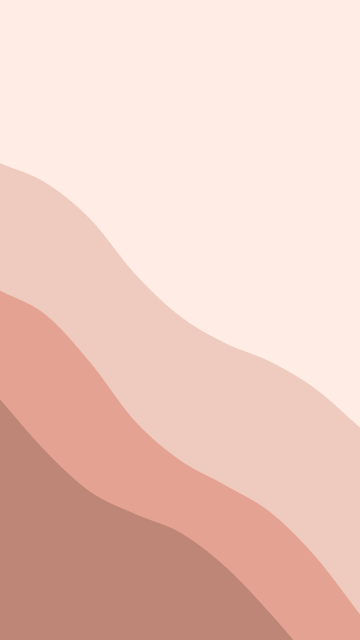
A WebGL 2 fragment shader for this background:

```glsl
#version 300 es
precision highp float;
// Flat layered hills: three wavy bands descend to the right below a pale sky.
// Each ridge is a Catmull-Rom spline through evenly spaced heights, and the
// bands are painted from back to front with antialiased edges.

uniform vec2 u_resolution;
out vec4 fragColor;

const int KNOTS = 9;

const vec3 SKY   = vec3(1.0, 0.925, 0.894);
const vec3 BLUSH = vec3(0.937, 0.792, 0.750);
const vec3 CORAL = vec3(0.896, 0.640, 0.571);
const vec3 CLAY  = vec3(0.745, 0.527, 0.465);

// Ridge heights from the left edge to the right, as fractions of the canvas
const float BACK_RIDGE[KNOTS] = float[KNOTS](
    0.745, 0.715, 0.658, 0.572, 0.506, 0.464, 0.435, 0.393, 0.332);
const float MIDDLE_RIDGE[KNOTS] = float[KNOTS](
    0.546, 0.509, 0.434, 0.342, 0.281, 0.242, 0.200, 0.131, 0.040);
const float FRONT_RIDGE[KNOTS] = float[KNOTS](
    0.376, 0.296, 0.232, 0.197, 0.168, 0.115, 0.042, -0.040, -0.122);

// Spline height at x in 0..1; the end knots are extended linearly
float ridgeHeight(float x, float knots[KNOTS]) {
    float position = clamp(x, 0.0, 1.0) * float(KNOTS - 1);
    int i = min(int(position), KNOTS - 2);
    float t = position - float(i);
    float a = knots[i];
    float b = knots[i + 1];
    float before = i > 0 ? knots[i - 1] : 2.0 * a - b;
    float after = i < KNOTS - 2 ? knots[i + 2] : 2.0 * b - a;
    float slopeA = 0.5 * (b - before);
    float slopeB = 0.5 * (after - a);
    float bend = 2.0 * (a - b) + slopeA + slopeB;
    float curve = 3.0 * (b - a) - 2.0 * slopeA - slopeB;
    return a + t * (slopeA + t * (curve + t * bend));
}

// Coverage of the area below a ridge, smoothed over one pixel
float below(vec2 uv, float knots[KNOTS]) {
    float depth = ridgeHeight(uv.x, knots) - uv.y;
    float pixel = length(vec2(dFdx(depth), dFdy(depth)));
    return clamp(0.5 + depth / max(pixel, 1e-5), 0.0, 1.0);
}

void main() {
    vec2 uv = gl_FragCoord.xy / u_resolution;

    // Paint the bands from back to front
    vec3 color = SKY;
    color = mix(color, BLUSH, below(uv, BACK_RIDGE));
    color = mix(color, CORAL, below(uv, MIDDLE_RIDGE));
    color = mix(color, CLAY, below(uv, FRONT_RIDGE));

    fragColor = vec4(color, 1.0);
}
```
